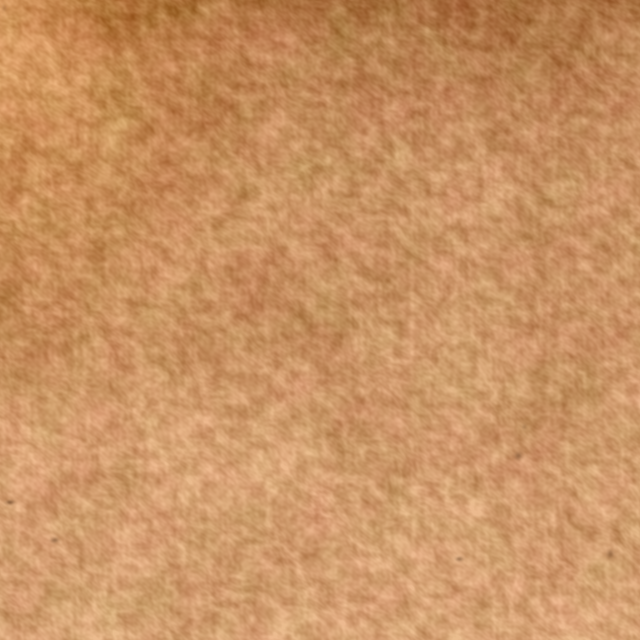
Give the GLSL for this texture, as a three.js fragment shader.

```glsl
// Aged tan parchment: soft diagonal grain, faint fibres, darker toward the top.
varying vec2 vUv;

const vec3 UMBER = vec3(0.655, 0.428, 0.242);
const vec3 SAND = vec3(0.862, 0.662, 0.484);
const vec3 SPECK_BROWN = vec3(0.40, 0.25, 0.13);
const int SPECK_COUNT = 7;

vec2 hash2(vec2 p) {
  vec3 q = fract(p.xyx * vec3(0.1031, 0.1030, 0.0973));
  q += dot(q, q.yzx + 33.33);
  return fract((q.xx + q.yz) * q.zy);
}

float cornerSlope(vec2 cell, vec2 corner, vec2 f) {
  float angle = 6.28318 * hash2(cell + corner).x;
  return dot(vec2(cos(angle), sin(angle)), f - corner);
}

// Gradient noise, roughly -0.7 to 0.7
float gradientNoise(vec2 p) {
  vec2 cell = floor(p);
  vec2 f = fract(p);
  vec2 u = f * f * f * (f * (f * 6.0 - 15.0) + 10.0);
  float low = mix(cornerSlope(cell, vec2(0.0), f), cornerSlope(cell, vec2(1.0, 0.0), f), u.x);
  float high = mix(cornerSlope(cell, vec2(0.0, 1.0), f), cornerSlope(cell, vec2(1.0), f), u.x);
  return mix(low, high, u.y);
}

float fbm(vec2 p, float gain) {
  float sum = 0.0;
  float amplitude = 1.0;
  for (int i = 0; i < 3; i++) {
    sum += amplitude * gradientNoise(p);
    p = p * 1.93 + 17.3;
    amplitude *= gain;
  }
  return sum;
}

vec2 rotate(vec2 p, float angle) {
  float c = cos(angle);
  float s = sin(angle);
  return vec2(c * p.x - s * p.y, s * p.x + c * p.y);
}

// Soft round falloff, 1 at the centre
float glow(vec2 p, vec2 centre, vec2 radius) {
  vec2 d = (p - centre) / radius;
  return exp(-dot(d, d));
}

// Broad light: pale foot, brown head, shaded upper rim
float broadTone(vec2 p) {
  float rim = smoothstep(0.88, 1.02, p.y + 0.06 * gradientNoise(p * 7.0 + 50.0));
  return mix(0.92, 0.40, p.y) - 0.38 * rim
    - 0.20 * glow(p, vec2(0.0, 0.55), vec2(0.08, 0.14))
    + 0.30 * fbm(p * 5.0 + 60.0, 0.6);
}

// Small grains stretched down to the right
float grainTone(vec2 p) {
  vec2 warp = 0.008 * vec2(gradientNoise(p * 14.0 + 80.0), gradientNoise(p * 14.0 + 90.0));
  vec2 q = rotate(p + warp, 0.68);
  return 0.50 * fbm(q * vec2(32.0, 50.0) + 100.0, 0.7)
    + 0.16 * gradientNoise(p * 22.0 + 130.0);
}

// Thin upright and level fibres
float fibreTone(vec2 p) {
  float upright = gradientNoise(p * vec2(130.0, 11.0) + 150.0);
  float level = gradientNoise(p * vec2(13.0, 110.0) + 170.0);
  return 0.15 * upright + 0.11 * level;
}

// Scattered dark specks
float specks(vec2 p) {
  float cover = 0.0;
  for (int i = 0; i < SPECK_COUNT; i++) {
    vec2 seed = vec2(float(i) + 3.0, 41.0);
    vec2 shape = hash2(seed + 20.0);
    vec2 radius = 0.0035 + 0.003 * shape;
    cover = max(cover, (0.2 + 0.4 * shape.x) * glow(p, hash2(seed), radius));
  }
  return cover;
}

void main() {
  vec2 p = vUv;
  float crease = glow(p, vec2(0.645, 0.4), vec2(0.004, 0.3));
  float cornerLight = glow(p, vec2(0.0, 1.0), vec2(0.09, 0.11));
  float tone = broadTone(p) + grainTone(p) + fibreTone(p) + 0.14 * crease + 0.65 * cornerLight;
  vec3 color = mix(UMBER, SAND, clamp(tone, -0.6, 1.3));

  // Rosy and olive drift, with an orange tint in the upper left
  float hue = fbm(p * 9.0 + 200.0, 0.8);
  color += hue * vec3(0.018, -0.016, 0.010);
  float orangeTint = glow(p, vec2(0.0, 1.0), vec2(0.35, 0.5));
  color += orangeTint * vec3(0.025, -0.005, -0.05);

  color = mix(color, SPECK_BROWN, specks(p));
  gl_FragColor = vec4(color, 1.0);
}
```
